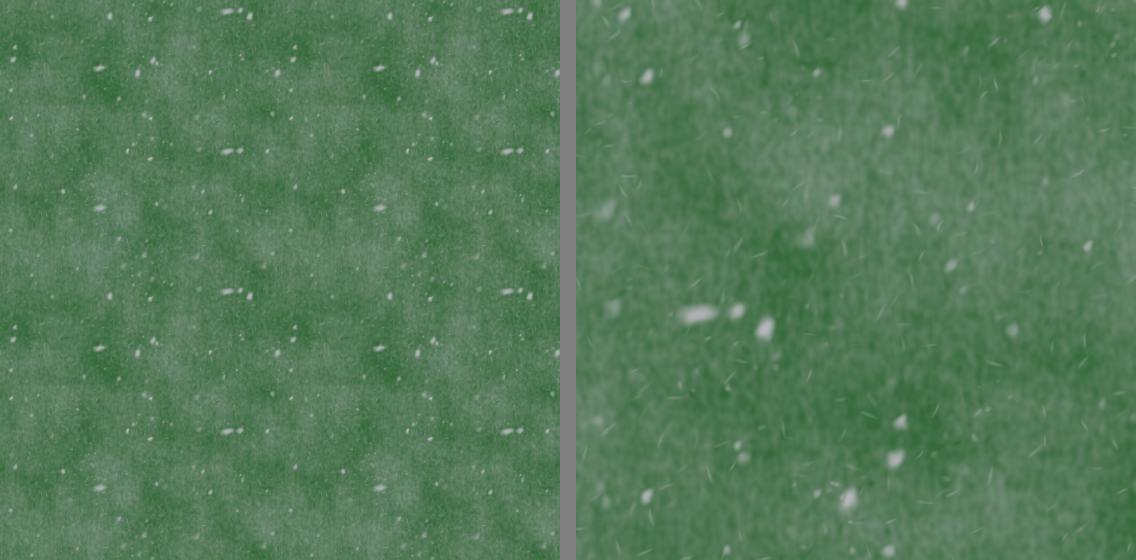
Left: the whole. Right: its middle third, enlarged.
Give the GLSL for this texture, as a Shadertoy shader.

```glsl
// Worn green painted surface with soft pale flecks, fine scratches and grain, tiling 2 x 2.

#define REPEATS 2.0
#define DEEP_GREEN vec3(0.27, 0.45, 0.29)
#define FADED_GREEN vec3(0.39, 0.515, 0.41)
#define FLECK_COLOR vec3(0.74, 0.73, 0.76)
#define TONE_BIAS 0.46
#define CLOUD_CONTRAST 0.95
#define STREAK_CONTRAST 0.3
#define GRAIN_CONTRAST 0.55
#define PIT_DEPTH 0.5
#define SCRATCH_STRENGTH 0.32
#define FLECK_STRENGTH 0.95
#define EDGE_WARP 0.004

const float TAU = 6.28319;

// Three random values in 0..1 for a cell and a seed
vec3 hash(vec2 cell, float seed) {
    uvec3 v = uvec3(ivec3(vec3(cell, seed) + 0.5));
    v = v * 1664525u + 1013904223u;
    v.x += v.y * v.z; v.y += v.z * v.x; v.z += v.x * v.y;
    v ^= v >> 16u;
    v.x += v.y * v.z; v.y += v.z * v.x; v.z += v.x * v.y;
    return vec3(v & 65535u) / 65535.0;
}

float gradientDot(vec2 cell, vec2 offset, vec2 period, float seed) {
    float angle = TAU * hash(mod(cell, period), seed).x;
    return dot(vec2(cos(angle), sin(angle)), offset);
}

// Gradient noise that wraps once per tile
float noise(vec2 tile, vec2 period, float seed) {
    vec2 p = tile * period;
    vec2 cell = floor(p), f = p - cell;
    vec2 w = f * f * f * (f * (f * 6.0 - 15.0) + 10.0);
    vec2 e = vec2(1.0, 0.0);
    float low = mix(gradientDot(cell, f, period, seed),
                    gradientDot(cell + e.xy, f - e.xy, period, seed), w.x);
    float high = mix(gradientDot(cell + e.yx, f - e.yx, period, seed),
                     gradientDot(cell + e.xx, f - e.xx, period, seed), w.x);
    return mix(low, high, w.y);
}

// Broad blotches down to mottling
float clouds(vec2 tile) {
    float sum = 0.0, amplitude = 1.0, frequency = 4.0;
    for (int i = 0; i < 6; i++) {
        sum += amplitude * noise(tile, vec2(frequency), float(i) + 3.0);
        amplitude *= 0.68;
        frequency *= 2.0;
    }
    return sum;
}

// Soft ellipses, one per cell; angles: centre and spread, presence: share kept and faintest opacity
float flecks(vec2 tile, float cells, vec2 period, vec2 size, vec2 angles, vec2 presence, float seed) {
    vec2 p = tile * cells;
    vec2 base = floor(p);
    float cover = 0.0;
    for (int y = -1; y <= 1; y++)
    for (int x = -1; x <= 1; x++) {
        vec2 cell = base + vec2(x, y);
        vec2 id = mod(cell, period);
        vec3 place = hash(id, seed);
        vec3 look = hash(id, seed + 50.0);
        float angle = angles.x + angles.y * (place.z - 0.5);
        vec2 along = vec2(cos(angle), sin(angle));
        vec2 d = (p - cell - place.xy) / cells;
        vec2 q = vec2(dot(d, along), dot(d, vec2(-along.y, along.x)));
        q /= size * mix(0.65, 1.1, look.x);
        q.y *= 1.0 + 0.25 * clamp(q.x, -1.0, 1.0);
        float shape = 1.0 - smoothstep(0.1, 1.0, length(q));
        cover = max(cover, shape * mix(presence.y, 1.0, look.z) * step(look.y, presence.x));
    }
    return cover;
}

void mainImage(out vec4 fragColor, in vec2 fragCoord) {
    vec2 tile = fract(fragCoord / iResolution.xy * REPEATS);
    vec2 warped = tile + EDGE_WARP * vec2(noise(tile, vec2(56.0), 21.0),
                                          noise(tile, vec2(56.0), 22.0));

    // Faded paint: clouds, vertical brush streaks and grain
    float tone = TONE_BIAS + CLOUD_CONTRAST * clouds(tile);
    tone += STREAK_CONTRAST * (noise(warped, vec2(38.0, 7.0), 23.0)
                             + noise(warped, vec2(100.0, 22.0), 25.0));
    tone += GRAIN_CONTRAST * (noise(tile, vec2(118.0, 84.0), 26.0)
                            + noise(tile, vec2(70.0, 56.0), 27.0));

    // Small pits gathered in patches
    float patches = smoothstep(-0.1, 0.3, noise(tile, vec2(5.0), 24.0));
    tone -= PIT_DEPTH * patches * flecks(warped, 44.0, vec2(44.0), vec2(0.01, 0.006),
                                         vec2(1.2, 3.0), vec2(0.5, 0.25), 31.0);
    vec3 color = mix(DEEP_GREEN, FADED_GREEN, clamp(tone, -0.5, 1.8));

    // Hairline scratches and dust
    float scratches = flecks(warped, 27.0, vec2(27.0), vec2(0.015, 0.0035), vec2(0.9, 2.4), vec2(0.6, 0.2), 32.0);
    float dust = patches * flecks(warped, 36.0, vec2(36.0), vec2(0.007, 0.005), vec2(0.8, 2.0), vec2(0.4, 0.3), 33.0);
    color = mix(color, FLECK_COLOR, SCRATCH_STRENGTH * max(scratches, 1.5 * dust));

    // Chips in three sizes, recurring every half tile across or down
    float chips = flecks(warped, 2.0, vec2(2.0, 1.0), vec2(0.036, 0.017), vec2(0.25, 0.2), vec2(1.0, 0.85), 34.0);
    vec2 slant = vec2(1.0, 0.9);
    chips = max(chips, flecks(warped, 6.0, vec2(3.0, 6.0), vec2(0.02, 0.013), slant, vec2(0.55, 0.45), 35.0));
    chips = max(chips, flecks(warped, 6.0, vec2(6.0, 3.0), vec2(0.02, 0.013), slant, vec2(0.4, 0.4), 37.0));
    chips = max(chips, 0.75 * flecks(warped, 10.0, vec2(10.0, 5.0), vec2(0.013, 0.01), slant, vec2(0.6, 0.25), 36.0));
    color = mix(color, FLECK_COLOR, FLECK_STRENGTH * chips);

    fragColor = vec4(color, 1.0);
}
```
